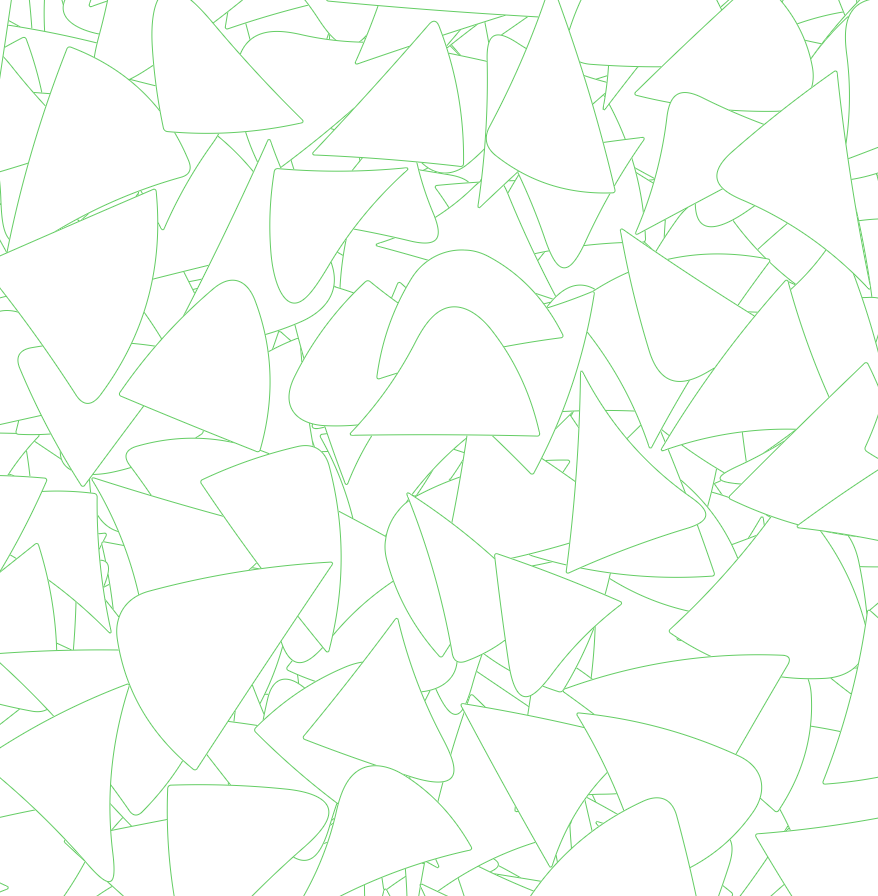
This pattern is drawn by a Shadertoy shader. Its source:

```glsl
// Scattered white fin-like triangles with thin green outlines, piled on each other.
// Each layer is a turned grid with one jittered shape per cell; layers are painted
// bottom to top, every shape hiding the lines beneath it.

#define LAYERS 7
#define CELL 0.17           // grid spacing, in canvas heights
#define JITTER 0.7          // offset of a shape, in cells
#define MIN_RADIUS 0.09     // distance of corners from the shape centre
#define MAX_RADIUS 0.15
#define MAX_ROUNDING 0.075  // softness of the blunt corner
#define TIP_ROUNDING 0.004  // softness of the two sharp corners
#define LINE_WIDTH 0.00085
#define PAPER vec3(1.0)
#define INK vec3(0.20, 0.74, 0.20)

vec4 hash4(vec3 q) {
    vec4 v = fract(q.xyzx * vec4(0.1031, 0.1030, 0.0973, 0.1099));
    v += dot(v, v.wzxy + 33.33);
    return fract((v.xxyz + v.yzzw) * v.zywx);
}

vec2 polar(float angle, float radius) {
    return radius * vec2(cos(angle), sin(angle));
}

mat2 rotation(float angle) {
    float c = cos(angle), s = sin(angle);
    return mat2(c, s, -s, c);
}

// Side a-b bent to a parabola: x = signed field (negative inside), yz = gradient
vec3 bentEdge(vec2 p, vec2 a, vec2 b, float bend) {
    float len = distance(a, b);
    vec2 dir = (b - a) / len;
    vec2 normal = vec2(dir.y, -dir.x);
    float t = clamp(dot(p - a, dir) / len, 0.0, 1.0);
    float field = dot(p - a, normal) - bend * len * 4.0 * t * (1.0 - t);
    float slope = (t > 0.0 && t < 1.0) ? bend * 4.0 * (1.0 - 2.0 * t) : 0.0;
    return vec3(field, normal - slope * dir);
}

// Smooth intersection that blends the gradients as well
vec3 smoothMax(vec3 a, vec3 b, float k) {
    float h = clamp(0.5 + 0.5 * (a.x - b.x) / k, 0.0, 1.0);
    vec3 blended = mix(b, a, h);
    blended.x += k * h * (1.0 - h);
    return blended;
}

// Distance to a triangle with two bent sides meeting in a blunt corner
float finDistance(vec2 p, vec4 form, vec4 style) {
    float turn = 6.2832 * form.x;
    vec3 radius = mix(vec3(MIN_RADIUS), vec3(MAX_RADIUS), form.yzw);
    vec2 tipA = polar(turn, radius.x);
    vec2 blunt = polar(turn + 1.6 + style.x, radius.y);
    vec2 tipB = polar(turn + 3.7 + style.y, radius.z);
    vec3 sideA = bentEdge(p, tipA, blunt, mix(-0.09, 0.13, style.z));
    vec3 sideB = bentEdge(p, blunt, tipB, mix(-0.09, 0.13, style.w));
    vec3 base = bentEdge(p, tipB, tipA, 0.06 * (style.x - style.z));
    float rounding = mix(0.008, MAX_ROUNDING, fract(style.z + style.w));
    vec3 fin = smoothMax(smoothMax(sideA, sideB, rounding), base, TIP_ROUNDING);
    return fin.x / max(length(fin.yz), 0.2);
}

void mainImage(out vec4 fragColor, in vec2 fragCoord) {
    float pixel = 1.0 / iResolution.y;
    vec2 uv = fragCoord * pixel;
    float reach = max(pixel, LINE_WIDTH);
    float strength = min(LINE_WIDTH / pixel, 1.0);
    float ink = 0.0;

    for (int layer = 0; layer < LAYERS; layer++) {
        // Turn and shift each grid so that no rows show
        float id = float(layer);
        vec2 grid = rotation(2.4 * id) * uv / CELL + 40.0 + 0.37 * id;
        vec2 home = floor(grid);

        for (int y = -1; y <= 1; y++)
        for (int x = -1; x <= 1; x++) {
            vec2 cell = home + vec2(x, y);
            vec4 form = hash4(vec3(cell, 7.0 + 13.0 * id));
            vec4 style = hash4(vec3(cell.yx, 131.0 + 17.0 * id));
            vec2 shift = hash4(vec3(cell, 311.0 + 11.0 * id)).xy - 0.5;
            vec2 p = (grid - cell - 0.5 - JITTER * shift) * CELL;
            if (dot(p, p) > 0.04) continue;

            // Cover what lies below, then add the outline
            float d = finDistance(p, form, style);
            ink *= clamp(0.5 + d / pixel, 0.0, 1.0);
            ink = max(ink, strength * max(0.0, 1.0 - abs(d) / reach));
        }
    }
    fragColor = vec4(mix(PAPER, INK, ink), 1.0);
}
```
